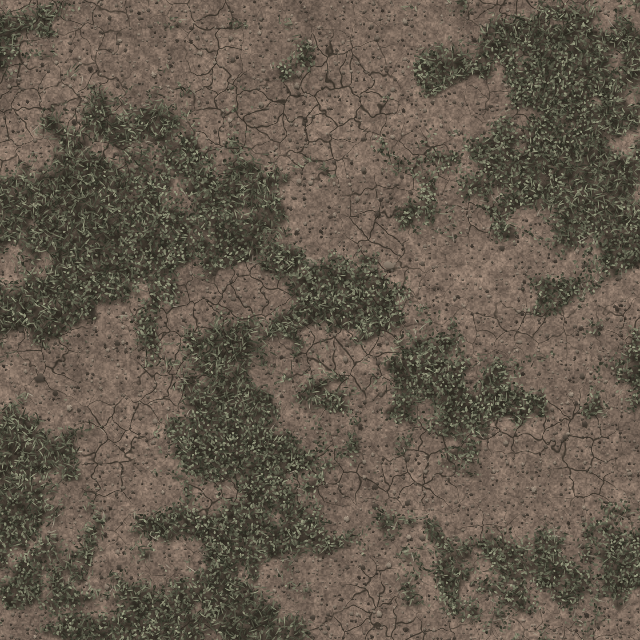
Reproduce this texture procedurally as a Shadertoy shader.

```glsl
// Dry cracked brown soil with pebbles, straw and irregular patches of low grey-green weeds.
#define PATCH_SCALE 6.5
#define PATCH_LEVEL 0.515
#define PATCH_SOFT 0.10
#define CRACK_SCALE 27.0
#define CRACK_WIDTH 0.016
#define LEAF_LAYERS 3
#define SOIL_COLOR vec3(0.485, 0.418, 0.367)
#define SHADE_COLOR vec3(0.150, 0.138, 0.110)
#define LEAF_DARK vec3(0.155, 0.158, 0.122)
#define LEAF_LIGHT vec3(0.520, 0.530, 0.435)
#define STRAW_COLOR vec3(0.660, 0.620, 0.550)

vec2 hash2(vec2 p) {
    vec3 h = fract(p.xyx * vec3(0.1031, 0.1030, 0.0973));
    h += dot(h, h.yzx + 33.33);
    return fract((h.xx + h.yz) * h.zy);
}

float noise(vec2 p) {
    vec2 i = floor(p), f = fract(p);
    f = f * f * (3.0 - 2.0 * f);
    float low = mix(hash2(i).x, hash2(i + vec2(1, 0)).x, f.x);
    float high = mix(hash2(i + vec2(0, 1)).x, hash2(i + vec2(1, 1)).x, f.x);
    return mix(low, high, f.y);
}

float fbm(vec2 p) {
    float sum = 0.0, amp = 0.5;
    for (int i = 0; i < 5; i++) {
        sum += amp * noise(p);
        p = mat2(1.6, 1.2, -1.2, 1.6) * p + 17.3;
        amp *= 0.55;
    }
    return sum / 1.055;
}

// Plant cover: wide patches broken into small tufts
float plantField(vec2 p) {
    float tufts = 0.20 * (noise(p * 27.0 + 5.0) - 0.5) + 0.16 * (noise(p * 58.0 + 9.0) - 0.5);
    return fbm(p * PATCH_SCALE * vec2(0.85, 1.15) + 12.0) + tufts;
}

// Distance to the nearest border between Voronoi cells
float cellBorder(vec2 p) {
    vec2 id = floor(p), f = fract(p), nearest = vec2(0);
    float best = 9.0, border = 9.0;
    for (int k = 0; k < 9; k++) {
        vec2 o = vec2(k % 3 - 1, k / 3 - 1);
        vec2 r = o + hash2(id + o) - f;
        if (dot(r, r) < best) { best = dot(r, r); nearest = r; }
    }
    for (int k = 0; k < 25; k++) {
        vec2 o = vec2(k % 5 - 2, k / 5 - 2);
        vec2 r = o + hash2(id + o) - f, across = r - nearest;
        if (dot(across, across) > 1e-4)
            border = min(border, dot(0.5 * (r + nearest), normalize(across)));
    }
    return border;
}

float cracks(vec2 p, float scale, float width) {
    float aa = scale / iResolution.y;
    return 1.0 - smoothstep(width - aa * 0.5, width + aa * 0.7, cellBorder(p * scale));
}

// Scattered stones, lit from above, each inside its own cell
void addStones(inout vec3 col, vec2 p, float cells, float chance, float radius) {
    vec2 g = p * cells, id = floor(g);
    vec2 r = hash2(id + 41.0), s = hash2(id + 83.0);
    vec2 q = g - id - mix(vec2(0.3), vec2(0.7), r);
    q.x *= mix(0.7, 1.2, s.y);
    float size = radius * mix(0.45, 1.0, s.y), aa = cells / iResolution.y;
    float outline = size * (0.6 + 0.8 * noise(q * 2.5 / radius + id * 7.0));
    float present = step(s.x, chance);
    float shadow = smoothstep(0.5 * size, -0.3 * size, length(q + vec2(-0.2, 0.5) * size) - outline);
    col = mix(col, SHADE_COLOR, 0.7 * present * shadow);
    vec3 stone = mix(vec3(0.25, 0.22, 0.19), vec3(0.66, 0.60, 0.53), fract(s.x * 91.0 + r.x));
    stone *= 0.9 + 0.2 * clamp(q.y / size, -1.0, 1.0);
    col = mix(col, stone, present * smoothstep(aa, -aa, length(q) - outline));
}

// One layer of curved leaves or blades; size is half length and half width in cells
void addLeaves(inout vec3 col, vec2 p, float cells, float seed, vec2 size,
               float density, float light, vec3 dark, vec3 bright) {
    vec2 g = p * cells, id = floor(g);
    float aa = 0.6 * cells / iResolution.y;
    for (int k = 0; k < 9; k++) {
        vec2 cell = id + vec2(k % 3 - 1, k / 3 - 1);
        vec2 r = hash2(cell + seed * 19.0), s = hash2(cell + seed * 19.0 + 137.0);
        float a = 6.2832 * s.x;
        vec2 q = mat2(cos(a), sin(a), -sin(a), cos(a)) * (g - cell - r);
        float along = q.x / (size.x * mix(0.5, 1.0, r.y));
        q.y += 0.25 * size.x * (r.x - 0.5) * along * along;
        float edge = abs(q.y) - size.y * (1.0 - along * along);
        float cover = smoothstep(aa, -aa, edge) * smoothstep(0.0, 0.1, density - s.y);
        float tone = light * (0.04 + 1.12 * fract(s.y * 37.0 + s.x * 11.0));
        tone += 0.12 * clamp(q.y / size.y, -1.0, 1.0);
        col = mix(col, mix(dark, bright, clamp(tone, 0.0, 1.25)), cover);
    }
}

void mainImage(out vec4 fragColor, in vec2 fragCoord) {
    vec2 p = fragCoord / iResolution.y;
    vec2 warp = vec2(noise(p * 38.0), noise(p * 38.0 + 57.0)) - 0.5;
    warp += 0.4 * (vec2(noise(p * 110.0), noise(p * 110.0 + 29.0)) - 0.5);

    // Soil: broad stains, crumbs and fine grit
    vec3 col = SOIL_COLOR * (1.0 + 0.30 * (fbm(p * 9.0 + 31.0) - 0.5));
    col *= 1.0 + 0.45 * (fbm(p * 75.0) - 0.5);
    col *= 1.0 + 0.24 * (noise(p * 250.0) - 0.5) + 0.26 * (noise(p * 480.0) - 0.5);

    // Hairline cracks that fade in and out
    float strength = smoothstep(0.35, 0.75, noise(p * 12.0 + 7.0));
    float crack = cracks(p + 0.018 * warp, CRACK_SCALE, CRACK_WIDTH * (0.3 + 1.2 * strength));
    float fine = cracks(p + 0.014 * warp + 3.0, CRACK_SCALE * 1.7, CRACK_WIDTH);
    col = mix(col, SHADE_COLOR, max(crack * (0.22 + 0.5 * strength), 0.2 * fine * strength));
    addStones(col, p + 2.0, 150.0, 0.20, 0.30);
    addStones(col, p, 85.0, 0.16, 0.25);
    addStones(col, p + 5.0, 40.0, 0.12, 0.18);
    addStones(col, p + 9.0, 11.0, 0.07, 0.11);

    // Plant patches and the shade below them
    float field = plantField(p);
    float density = smoothstep(PATCH_LEVEL - PATCH_SOFT, PATCH_LEVEL + PATCH_SOFT, field);
    float shade = smoothstep(PATCH_LEVEL - 0.04, PATCH_LEVEL + 0.10, plantField(p + vec2(-0.002, 0.005)));
    col = mix(col, SHADE_COLOR, shade * (0.45 + 0.5 * noise(p * 130.0 + 3.0)));

    // Straw litter, then mixed broad leaves and grass blades
    float litter = 0.05 + density * (1.0 - density);
    addLeaves(col, p, 62.0, 1.0, vec2(0.70, 0.05), litter * 0.8, 0.9, SHADE_COLOR, STRAW_COLOR);
    float grassy = smoothstep(0.35, 0.65, noise(p * 7.0 + 73.0));
    float clump = mix(0.62, 1.22, noise(p * 50.0 + 21.0));
    for (int i = 0; i < LEAF_LAYERS; i++) {
        float layer = float(i), light = clump * (0.72 + 0.2 * layer);
        addLeaves(col, p, 125.0 + 17.0 * layer, 3.0 + layer, vec2(0.55, 0.25),
                  density * mix(0.75, 0.35, grassy), light, LEAF_DARK, LEAF_LIGHT);
        addLeaves(col, p, 98.0 + 11.0 * layer, 8.0 + layer, vec2(0.80, 0.11),
                  density * mix(0.25, 0.70, grassy), light, LEAF_DARK, LEAF_LIGHT);
    }
    addLeaves(col, p, 75.0, 14.0, vec2(0.6, 0.06), litter * 0.4, 1.0, LEAF_LIGHT, STRAW_COLOR);
    fragColor = vec4(col, 1.0);
}
```
